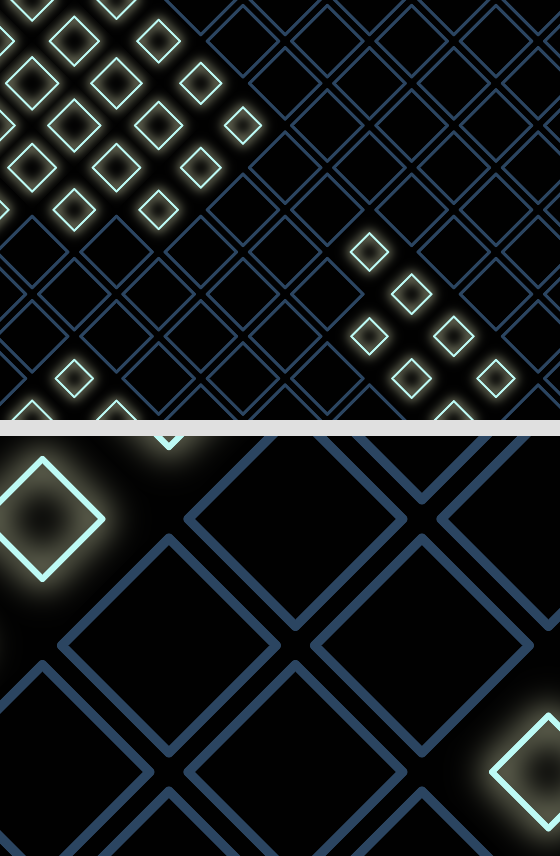
Top, the full canvas; bottom, a detail of the centre.
Write a Shadertoy shader that draws this pattern.

```glsl
// Diagonal lattice of blue diamond outlines, with clusters of smaller glowing cyan diamonds.

// Signed distance to a square of half side h
float squareDistance(vec2 p, float h) {
    vec2 d = abs(p) - h;
    return length(max(d, 0.0)) + min(max(d.x, d.y), 0.0);
}

// Smooth step with the profile of a Gaussian integral
vec2 gaussianEdge(vec2 x) {
    x = clamp(x, -4.0, 4.0);
    return 0.5 + 0.5 * tanh(0.798 * x + 0.0357 * x * x * x);
}

// Gaussian-blurred filled square
float blurredSquare(vec2 p, float h, float sigma) {
    vec2 span = gaussianEdge((p + h) / sigma) - gaussianEdge((p - h) / sigma);
    return span.x * span.y;
}

// Sheared paraboloid hill over the cell grid
float hill(vec2 cell, vec2 center, float peak, vec2 falloff, float shear) {
    vec2 d = cell - center;
    d.y -= shear * d.x;
    return peak - dot(falloff, d * d);
}

// Half side of a lit diamond; cells below the threshold stay unlit
float litSize(vec2 cell) {
    float upperLeft = hill(cell, vec2(1.5, -0.9), 0.314, vec2(0.0121, 0.0182), 0.25);
    float lowerRight = hill(cell, vec2(8.9, 0.6), 0.2404, vec2(0.0048, 0.0303), -0.25);
    float lowerLeft = hill(cell, vec2(6.0, -5.0), 0.255, vec2(0.0164, 0.0173), 0.0);
    return max(upperLeft, max(lowerRight, lowerLeft));
}

// Antialiased stroke around the zero line of a distance
float stroke(float d, float halfWidth, float pixel) {
    return 1.0 - smoothstep(-0.5 * pixel, 0.5 * pixel, abs(d) - halfWidth);
}

void mainImage(out vec4 fragColor, in vec2 fragCoord) {
    // Lattice coordinates: one unit per cell along both diagonals
    vec2 uv = (fragCoord - 0.5 * iResolution.xy) / iResolution.y;
    vec2 p = vec2(uv.x, -uv.y) / 0.1004 + vec2(5.878, 5.004);
    vec2 grid = 0.5 * vec2(p.x + p.y, p.x - p.y);
    vec2 cell = floor(grid + 0.5);
    vec2 local = grid - cell;
    float pixel = 1.0 / (0.1004 * sqrt(2.0) * iResolution.y);

    vec3 color = vec3(0.004);
    float size = litSize(cell);
    if (size > 0.2) {
        // Bright outline over its own soft halo
        size = max(size, 0.216);
        float halo = blurredSquare(local, size + 0.018, 0.098)
                   - blurredSquare(local, size - 0.018, 0.098);
        color += 1.8 * halo * vec3(1.0, 1.02, 0.83);
        float line = stroke(squareDistance(local, size), 0.0175, pixel);
        color = mix(color, vec3(0.74, 0.98, 0.96), line);
    } else {
        // Dim, larger outline
        float line = stroke(squareDistance(local, 0.4237), 0.027, pixel);
        color = mix(color, vec3(0.17, 0.27, 0.38), line);
    }
    fragColor = vec4(color, 1.0);
}
```
